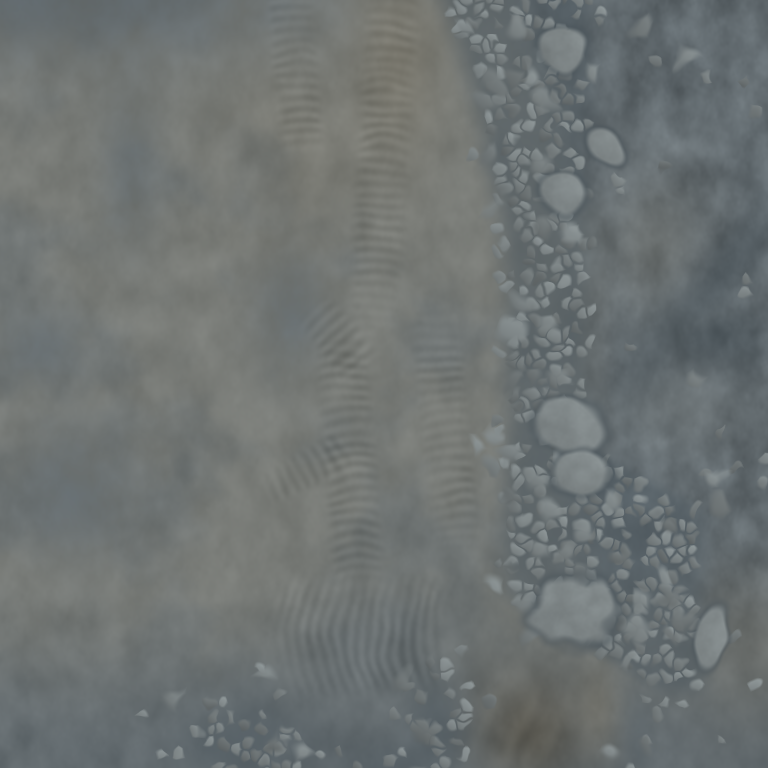
A WebGL 2 fragment shader for this texture:

```glsl
#version 300 es
precision highp float;
// Aerial view of a dusty quarry road with tyre treads and a ridge of rubble.
uniform vec2 u_resolution;
out vec4 fragColor;

#define DUST vec3(0.475, 0.485, 0.468)
#define CLAY vec3(0.485, 0.467, 0.415)
#define SLATE vec3(0.370, 0.405, 0.425)
#define SHADE vec3(0.285, 0.325, 0.350)
#define STONE vec3(0.515, 0.545, 0.550)
#define TREAD_PITCH 0.0148
#define TREAD_DEPTH 0.022
#define LIGHT_DIR vec2(0.55, 0.83)
#define MOTTLE 0.10

float hash(vec2 p) {
  vec3 q = fract(p.xyx * 0.1031);
  q += dot(q, q.yzx + 33.33);
  return fract((q.x + q.y) * q.z);
}

float noise(vec2 p) {
  vec2 i = floor(p), f = fract(p);
  f = f * f * (3.0 - 2.0 * f);
  return mix(mix(hash(i), hash(i + vec2(1, 0)), f.x),
             mix(hash(i + vec2(0, 1)), hash(i + 1.0), f.x), f.y);
}

float fbm(vec2 p) {
  float sum = 0.0, amp = 0.5;
  for (int i = 0; i < 4; i++, amp *= 0.5) {
    sum += amp * noise(p);
    p = mat2(1.6, 1.2, -1.2, 1.6) * p + 7.3;
  }
  return sum;
}

vec2 turn(vec2 p, float a) {
  return vec2(cos(a) * p.x + sin(a) * p.y, cos(a) * p.y - sin(a) * p.x);
}

float blob(vec2 p, float x, float y, float rx, float ry) {
  vec2 q = (p - vec2(x, y)) / vec2(rx, ry);
  return exp(-dot(q, q));
}

// Left border of the rubble ridge at height y.
float ridgeLeft(float y) {
  return 0.655 - 0.085 * pow(max(y - 0.6, 0.0) / 0.4, 1.7)
       + 0.2 * (1.0 - smoothstep(0.08, 0.24, y));
}

// Density of stones: the ridge and the heaps at the bottom.
float rubble(vec2 p) {
  float left = p.x - ridgeLeft(p.y);
  float right = p.x - 0.92 + 0.15 * smoothstep(0.32, 0.43, p.y);
  float ridge = smoothstep(-0.02, 0.03, left) * (1.0 - smoothstep(-0.03, 0.02, right))
              * smoothstep(0.08, 0.12, p.y);
  float heaps = blob(p, 0.32, 0.03, 0.08, 0.06) + blob(p, 0.57, 0.05, 0.04, 0.07)
              + 0.7 * blob(p, 0.5, 0.0, 0.05, 0.03) + 0.5 * blob(p, 0.83, 0.04, 0.02, 0.06);
  return min(max(ridge, heaps) + 0.02 * smoothstep(0.0, 0.1, left), 1.0);
}

// Soft cellular stones, kept where the rubble density allows.
vec3 stones(vec3 col, vec2 p, float scale, float cover) {
  vec2 g = p * scale;
  g += 0.6 * vec2(noise(g * 1.3), noise(g * 1.3 + 40.0));
  vec2 nearest = vec2(0), id = vec2(0);
  float d1 = 9.0, d2 = 9.0;
  for (int i = 0; i < 9; i++) {
    vec2 c = floor(g) + vec2(i % 3, i / 3) - 1.0;
    vec2 v = c + 0.1 + 0.8 * vec2(hash(c), hash(c + 71.0)) - g;
    float d = length(v);
    d2 = min(d2, max(d, d1));
    if (d < d1) { d1 = d; nearest = v; id = c; }
  }
  float kept = step(hash(id + 19.0), cover * rubble((id + 0.25) / scale));
  float edge = min(d2 - d1, 0.62 - d1);
  float tone = 0.78 + 0.27 * hash(id + 5.0) - 0.2 * dot(nearest, LIGHT_DIR);
  return mix(col, STONE * tone, 0.92 * kept * smoothstep(0.0, 9.0 / scale + 0.16, edge));
}

// One large rock with a soft contact shadow.
void boulder(inout vec3 col, vec2 p, float x, float y, float rx, float ry, float angle) {
  vec2 q = turn(p - vec2(x, y), angle) / vec2(rx, ry);
  float d = length(q) + 0.36 * (noise(p * 42.0) - 0.5);
  col = mix(col, SHADE, 0.6 * (1.0 - smoothstep(0.9, 1.35, d)));
  vec3 face = STONE * (0.88 + 0.06 * dot(q, LIGHT_DIR) + 0.18 * fbm(p * 45.0));
  col = mix(col, face, 1.0 - smoothstep(0.8, 1.1, d));
}

// Ribs across a soft-edged strip, as a signed brightness offset.
float tread(vec2 p, float x, float y, float w, float h, float angle) {
  vec2 q = turn(p - vec2(x, y), angle), size = vec2(w, h);
  vec2 m = 1.0 - smoothstep(size * 0.6, size * 1.2, abs(q));
  float phase = (q.y + 3.0 * q.x * q.x + 0.008 * noise(p * 28.0)) / TREAD_PITCH;
  return m.x * m.y * TREAD_DEPTH * (sin(6.2832 * phase) - 0.4) * (0.35 + 0.9 * noise(p * 23.0));
}

vec3 ground(vec2 p) {
  float cloud = fbm(p * 9.0 + 3.0), fine = fbm(p * vec2(34, 26));
  vec3 col = mix(DUST, SLATE, 0.4 * smoothstep(0.4, 0.75, cloud));
  // Damp patches and the worn clay lane.
  float damp = 0.8 * blob(p, 0.08, 1.02, 0.34, 0.1) + 0.6 * blob(p, 0.38, 0.6, 0.05, 0.08)
             + 0.5 * blob(p, 0.17, 0.78, 0.04, 0.1) + 0.6 * blob(p, 0.1, 0.36, 0.09, 0.09)
             + 0.5 * blob(p, 0.05, 0.55, 0.06, 0.05);
  col = mix(col, SLATE, min(damp * (0.3 + 1.5 * fine), 0.9));
  float lane = blob(p, 0.52, 0.94, 0.06, 0.16) + 0.5 * blob(p, 0.38, 0.8, 0.1, 0.14);
  col = mix(col, CLAY, 0.6 * lane);
  col = mix(col, SLATE, 0.85 * (1.0 - smoothstep(0.02, 0.24, p.y + 0.1 * cloud - 0.05)));
  col = mix(col, SLATE, 0.5 * blob(p, 0.48, 0.16, 0.1, 0.08));
  // Slate slope beyond the ridge, with a diagonal shadowed fold.
  float slope = smoothstep(0.06, 0.16, p.x - ridgeLeft(p.y)) * smoothstep(0.08, 0.3, p.y);
  col = mix(col, SLATE * (0.84 + 0.36 * fine), 0.9 * slope);
  col = mix(col, DUST * 0.95, 0.55 * blob(p, 0.85, 0.68, 0.07, 0.09));
  col = mix(col, STONE * 0.88, 0.5 * blob(p, 0.88, 0.47, 0.09, 0.06));
  float fold = blob(turn(p - vec2(0.93, 0.63), 0.85), 0.0, 0.0, 0.17, 0.035);
  col = mix(col, SHADE, 0.55 * max(fold, blob(p, 0.93, 0.56, 0.08, 0.04)));
  col = mix(col, DUST * 0.88, 0.6 * blob(p, 0.98, 0.15, 0.08, 0.1));
  // Scraped brown track at the bottom.
  float streak = noise(turn(p, -0.45) * vec2(70, 6));
  col = mix(col, CLAY * (0.7 + 0.2 * streak), 0.8 * blob(p, 0.69, 0.05, 0.08, 0.08));
  col = mix(col, CLAY, 0.45 * blob(p, 0.78, 0.08, 0.03, 0.06));
  return col + MOTTLE * (fine - 0.47);
}

void main() {
  vec2 p = gl_FragCoord.xy / u_resolution;
  vec3 col = ground(p);
  // Treads along the lane, then the turning marks.
  col += tread(p, 0.385, 0.91, 0.03, 0.11, 0.08) + tread(p, 0.5, 0.8, 0.035, 0.22, -0.06)
       + tread(p, 0.455, 0.4, 0.035, 0.16, 0.08) + tread(p, 0.58, 0.44, 0.032, 0.15, 0.1)
       + tread(p, 0.44, 0.56, 0.03, 0.05, 0.7) + tread(p, 0.4, 0.39, 0.025, 0.06, -1.1)
       + tread(p, 0.47, 0.17, 0.075, 0.11, 1.57);
  // Rubble, from dark gaps up to the larger stones.
  col = mix(col, SHADE * 1.08, 0.6 * rubble(p));
  col = stones(col, p, 60.0, 0.8);
  col = stones(col, p + 0.013, 31.0, 0.45);
  // Landmark boulders.
  boulder(col, p, 0.742, 0.445, 0.047, 0.035, -0.25);
  boulder(col, p, 0.755, 0.384, 0.04, 0.027, 0.0);
  boulder(col, p, 0.746, 0.205, 0.055, 0.045, 0.0);
  boulder(col, p, 0.732, 0.75, 0.034, 0.027, -0.3);
  boulder(col, p, 0.733, 0.935, 0.03, 0.03, -0.5);
  boulder(col, p, 0.79, 0.808, 0.028, 0.02, -0.7);
  boulder(col, p, 0.925, 0.168, 0.02, 0.042, -0.25);
  fragColor = vec4(col, 1);
}
```
